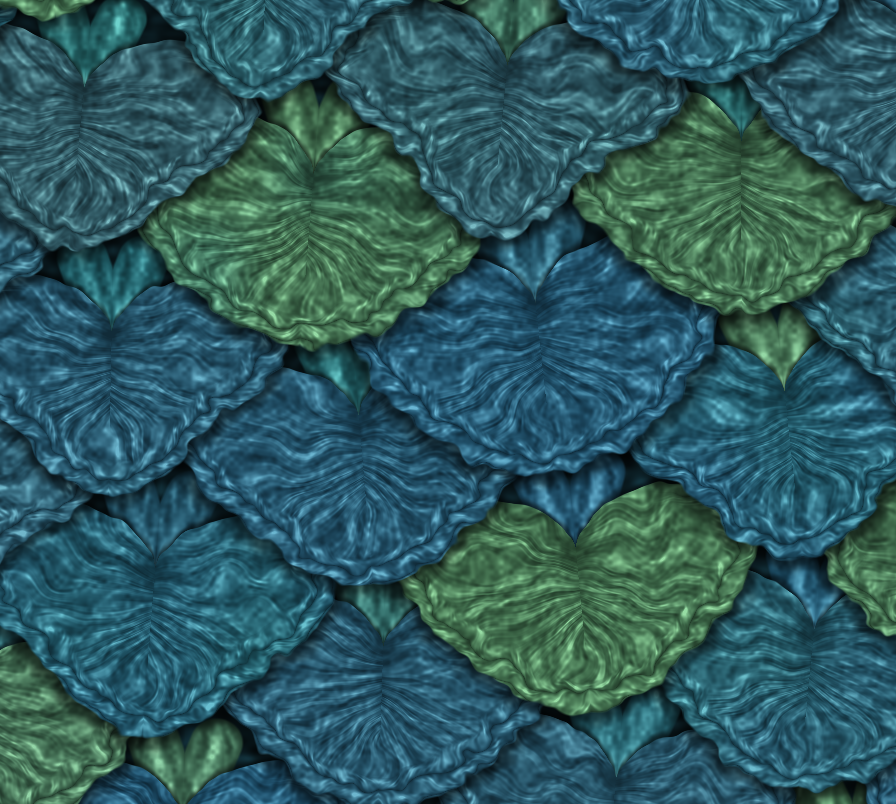
This texture is drawn by a Shadertoy shader. Its source:

```glsl
const vec2 ORIGIN = vec2(0.094, 0.891);       // notch of the scale at row 0, column 0
const vec2 COLUMN_STEP = vec2(0.529, 0.029);
const vec2 ROW_PAIR_STEP = vec2(0.046, -0.300);
const vec2 ODD_ROW_SHIFT = vec2(0.297, -0.104);
const float SCALE_RADIUS = 0.208;
const float RIM_WIDTH = 0.021;
const float RIB_FREQUENCY = 23.0;
const float BRAID_FREQUENCY = 30.0;
const float SHADOW_REACH = 0.024;
const float POST_RADIUS = 0.030;
const vec3 BLUE = vec3(0.10, 0.30, 0.42);
const vec3 TEAL = vec3(0.11, 0.38, 0.41);
const vec3 GREEN = vec3(0.24, 0.42, 0.28);
const vec3 SLATE = vec3(0.20, 0.33, 0.33);
const vec3 GAP = vec3(0.07, 0.19, 0.23);
const vec3 SHEEN = vec3(0.25, 0.27, 0.23);
const float PI = 3.14159;

float hash(vec2 p) {
    return fract(sin(dot(p, vec2(127.1, 311.7))) * 43758.5453);
}

float noise(vec2 p) {
    vec2 i = floor(p), f = fract(p);
    f = f * f * (3.0 - 2.0 * f);
    return mix(mix(hash(i), hash(i + vec2(1, 0)), f.x),
               mix(hash(i + vec2(0, 1)), hash(i + vec2(1, 1)), f.x), f.y);
}

mat2 rotation(float a) {
    return mat2(cos(a), sin(a), -sin(a), cos(a));
}

// Hand-dyed yarn: blue through teal to green, partly greyed
vec3 dye(float tone, float grey) {
    vec3 c = mix(BLUE, TEAL, smoothstep(0.2, 0.55, tone));
    c = mix(c, GREEN, smoothstep(0.5, 0.8, tone));
    return mix(c, SLATE, grey);
}

vec3 lit(vec3 color, float height) {
    float h = clamp(height, 0.0, 1.0);
    return color * mix(0.55, 1.45, h) + SHEEN * h * h * h;
}

// Outline radius by angle from straight down: soft tip, two lobes, top notch
float outline(float angle, float pointed) {
    float s = sin(2.0 * min(angle, PI * 0.5));
    return SCALE_RADIUS * (1.0 - pointed * s * s) * (1.0 - smoothstep(1.5, 3.1, angle))
         + 0.003 * sin(angle * 18.0);
}

// Ribs fanning from the spine, bordered by a two-lane braid
float scaleHeight(vec2 p, float angle, float inside, float seed) {
    float r = length(p);
    float spread = 0.05 * smoothstep(-0.13, -0.03, p.y);
    float fan = atan(abs(p.x) + spread, -(p.y + 0.03)) * (p.x < 0.0 ? -1.0 : 1.0);
    fan += 0.26 * (noise(p * 26.0 + seed) - 0.5);
    float ribs = 0.5 + 0.5 * sin(fan * RIB_FREQUENCY + seed);
    float strands = noise(vec2(fan * 36.0 + r * 70.0, r * 44.0) + seed);
    float plies = noise(vec2(fan * 22.0 - r * 90.0, r * 50.0) + seed + 9.0);
    float body = 0.30 * ribs + 0.42 * strands + 0.34 * plies - 0.03;
    body *= 1.0 - 0.35 * exp(-abs(p.x) / 0.010) * smoothstep(-0.14, -0.03, p.y);

    float k = inside / RIM_WIDTH + 0.7 * (noise(p * 32.0 + seed) - 0.5);
    float slant = k < 1.0 ? 1.0 : -1.0;
    float across = fract(k);
    float twist = 0.5 + 0.5 * sin(angle * BRAID_FREQUENCY + slant * across * 3.0 + seed);
    float fibre = noise(vec2(angle * 40.0 + slant * across * 4.0, k * 4.0) + seed);
    float braid = sqrt(sin(PI * across)) * (0.22 + 0.32 * twist + 0.55 * fibre);
    float rim = (1.0 - smoothstep(1.5, 2.1, k)) * (1.0 - smoothstep(1.7, 2.2, angle));
    return mix(body, braid, rim) * (1.0 - 0.75 * exp(-r * r / 0.0005));
}

void mainImage(out vec4 fragColor, in vec2 fragCoord) {
    vec2 uv = fragCoord / iResolution.y;
    float soft = 1.5 / iResolution.y;
    float lint = noise(uv * 170.0);
    vec3 color = GAP * (0.4 + 1.1 * noise(uv * vec2(50.0, 90.0)));

    // Lower rows first, so that each row overlaps the one beneath
    for (int row = 7; row >= -2; row--) {
        for (int col = -1; col <= 2; col++) {
            vec2 id = vec2(col, row);
            float odd = mod(id.y, 2.0);
            vec2 jitter = vec2(hash(id + 3.1), hash(id + 8.7)) - 0.5;
            vec2 center = ORIGIN + id.x * COLUMN_STEP + 0.5 * (id.y - odd) * ROW_PAIR_STEP
                        + odd * ODD_ROW_SHIFT + 0.022 * jitter;
            float seed = 40.0 * hash(id + 5.3);
            vec2 p = rotation(0.22 * (hash(id + 1.9) - 0.5)) * (uv - center);
            p /= vec2(1.04, 0.95) + 0.08 * hash(id + 6.4);
            if (length(p) > 0.28) continue;

            // Paired loops of the post above the notch
            vec2 q = vec2(abs(p.x), p.y + 0.01);
            vec2 arm = vec2(0.036, 0.105);
            vec2 offset = q - arm * clamp(dot(q, arm) / dot(arm, arm), 0.0, 1.0);
            float post = length(offset) - POST_RADIUS;
            float lane = offset.x / POST_RADIUS;
            float postHeight = 0.32 + 0.2 * cos(lane * 7.0) + 0.3 * (lint - 0.5)
                             + 0.5 * noise(vec2(lane * 5.0 + q.y * 60.0, q.y * 35.0) + seed);
            postHeight *= 1.0 - smoothstep(-0.012, 0.0, post) * 0.7;
            vec3 postDye = dye(hash(id + 12.6), 0.3 * hash(id + 4.8));
            color *= mix(0.65, 1.0, smoothstep(0.0, 0.02, post));
            color = mix(color, lit(postDye, postHeight), 1.0 - smoothstep(-soft, soft, post));

            // Dye drifts from row to row and along each row
            float rowTone = 0.5 + 0.5 * cos(2.0 * PI * (id.y - 1.0) / 3.0);
            rowTone *= smoothstep(-1.6, -0.2, id.x - (id.y - 1.0) / 3.0);
            float tone = 0.85 * rowTone + 0.35 * (hash(id + 9.5) - 0.4);
            tone += 0.8 * float(row == 5 && col < 0);
            float grey = 0.35 * hash(id + 7.7) + 0.45 * float(row == 0);

            // Scale, with a cast shadow around its fuzzy edge
            float angle = abs(atan(p.x, -p.y));
            float d = length(p) - outline(angle, 0.04 + 0.2 * hash(id + 2.2));
            d += 0.010 * (noise(p * 70.0 + seed) - 0.5);
            vec3 yarn = dye(tone + 0.15 * (noise(p * 9.0 + seed) - 0.5), grey);
            float height = scaleHeight(p, angle, -d, seed) + 0.3 * (lint - 0.5);
            color *= mix(0.4, 1.0, smoothstep(0.0, SHADOW_REACH, d));
            color = mix(color, lit(yarn, height), 1.0 - smoothstep(-soft, soft, d));
        }
    }
    fragColor = vec4(color, 1.0);
}
```
